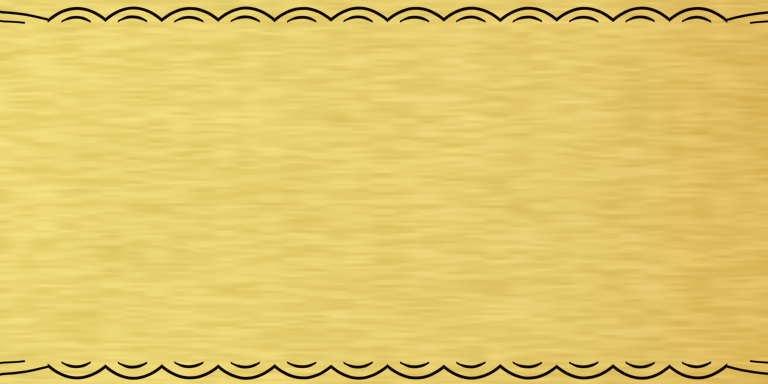
Write a Shadertoy shader that draws this texture.

```glsl
// Brushed gold sheet with inked scallop borders along its top and bottom.

float hash(vec2 cell) {
    vec3 q = fract(vec3(cell.xyx) * 0.1031);
    q += dot(q, q.yzx + 33.33);
    return fract((q.x + q.y) * q.z);
}

float noise(vec2 p) {
    vec2 i = floor(p), f = fract(p);
    f = f * f * (3.0 - 2.0 * f);
    return mix(mix(hash(i), hash(i + vec2(1, 0)), f.x),
               mix(hash(i + vec2(0, 1)), hash(i + vec2(1, 1)), f.x), f.y);
}

// Coverage of a stroke, given its signed distance
float ink(float dist, float soft) {
    return 1.0 - smoothstep(-soft, soft, dist);
}

// Distance to a parabolic arc with its apex at the origin, opening upward
float arcDistance(vec2 p, float halfWidth, float depth) {
    float t = p.x / halfWidth;
    float slope = 2.0 * depth * t / halfWidth;
    float curve = abs(p.y - depth * t * t) / sqrt(1.0 + slope * slope);
    float beyond = max(abs(p.x) - halfWidth, 0.0);
    return length(vec2(curve, beyond));
}

// Distance to a straight segment
float segmentDistance(vec2 p, vec2 a, vec2 b) {
    vec2 d = b - a;
    return length(p - a - d * clamp(dot(p - a, d) / dot(d, d), 0.0, 1.0));
}

// Border ink; y is measured inward from the edge, lift moves the outer line
float border(vec2 p, float lift, float soft) {
    const float pitch = 0.1469, first = 0.1276, last = 1.8904;
    float index = clamp(floor((p.x - first) / pitch), 0.0, 11.0);
    float x = p.x - first - (index + 0.5) * pitch;
    float wobble = 0.0006 * sin(p.x * 23.0) + 0.0006 * (noise(p * 60.0) - 0.5);
    p.y += wobble;

    // Repeated scallops, each holding a short tapered arc
    float outer = arcDistance(vec2(x, p.y - 0.0215 + lift), 0.0735, 0.0305) - 0.0037;
    float taper = 0.0036 - 0.0016 * smoothstep(0.015, 0.037, abs(x));
    float inner = arcDistance(vec2(x + 0.003, p.y - 0.0445), 0.036, 0.0105) - taper;

    // Trailing strokes running off both sides
    float side = p.x < 1.0 ? first - p.x : p.x - last;
    float bend = 0.003 * sin(clamp(side / 0.12, 0.0, 1.0) * 3.14159);
    vec2 tail = vec2(side, p.y + lift + bend);
    float outerTail = segmentDistance(tail, vec2(0.0, 0.052), vec2(0.14, 0.029)) - 0.0031;
    float innerTail = segmentDistance(vec2(side, p.y + bend),
                                      vec2(0.065, 0.063), vec2(0.14, 0.053)) - 0.0024;

    return ink(min(min(outer, inner), min(outerTail, innerTail)), soft);
}

void mainImage(out vec4 fragColor, in vec2 fragCoord) {
    vec2 uv = fragCoord / iResolution.xy;
    vec2 p = vec2(uv.x * 2.0, uv.y);
    float soft = 0.8 / iResolution.y;

    // Broad golden gradient, warmer toward the right
    vec3 color = mix(vec3(0.915, 0.833, 0.445), vec3(0.895, 0.785, 0.415),
                     smoothstep(0.0, 0.85, uv.x));
    color = mix(color, vec3(0.855, 0.71, 0.34), 0.8 * smoothstep(0.75, 1.02, uv.x));
    color += 0.025 * (noise(p * vec2(3.0, 2.5)) - 0.5);

    // Horizontal brush streaks and faint upright bands
    float waveY = p.y + 0.006 * noise(p * vec2(9.0, 14.0));
    float fine = noise(vec2(p.x * 17.0, waveY * 140.0)) - 0.5;
    float medium = noise(vec2(p.x * 10.0 + 31.0, waveY * 75.0)) - 0.5;
    float bands = noise(vec2(p.x * 24.0, p.y * 3.0 + 7.0)) - 0.5;
    color += (0.07 * fine + 0.045 * medium + 0.018 * bands) * vec3(0.8, 0.95, 1.15);

    // Ink on both borders
    float cover = max(border(vec2(p.x, 1.0 - p.y), 0.0, soft),
                      border(p, 0.006, soft));
    color = mix(color, vec3(0.055, 0.02, 0.012), cover);

    fragColor = vec4(clamp(color, 0.0, 1.0), 1.0);
}
```
